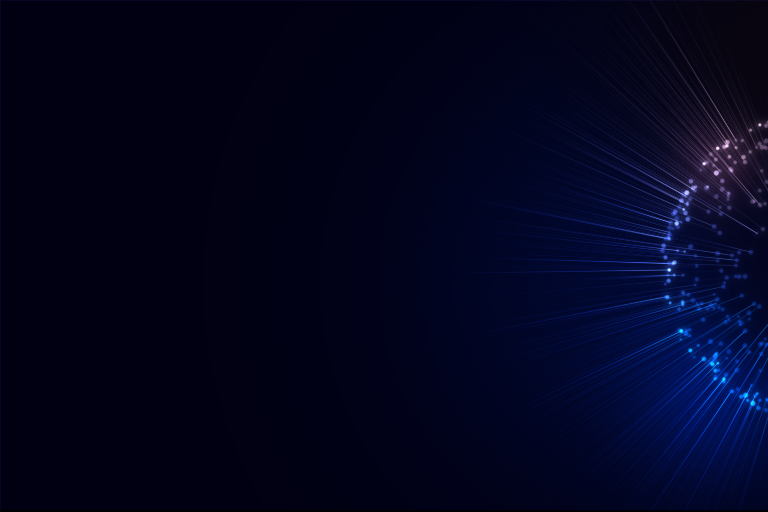
Write a WebGL 1 fragment shader that draws this background.

```glsl
precision highp float;
// A fan of glowing optical fibres bursting leftwards from a hub beyond the
// right edge, over navy. Each fibre is a thin ray with a bead at its inner tip;
// angular gradient noise adds faint streaks, and soft blobs tint the backdrop.

uniform vec2 u_resolution;

const vec2 HUB = vec2(1.590, 0.477);
const float SHELL = 0.301;
const float SPREAD = 1.36;
const int FIBRES = 240;

vec4 hash4(float n) {
  return fract(sin(n * vec4(12.99, 78.23, 39.35, 27.17) + 1.7) * 4375.85);
}

// One-dimensional gradient noise, roughly -0.5 to 0.5
float gradientNoise(float x) {
  float cell = floor(x);
  float f = x - cell;
  float left = (hash4(cell).x * 2.0 - 1.0) * f;
  float right = (hash4(cell + 1.0).x * 2.0 - 1.0) * (f - 1.0);
  return mix(left, right, f * f * (3.0 - 2.0 * f));
}

float bell(float x) {
  return exp(-x * x);
}

float blob(vec2 p, vec2 centre, float radius) {
  return bell(length(p - centre) / radius);
}

// Hue around the fan: blue below, indigo in the middle, dusty rose above
vec3 fanColor(float angle) {
  vec3 low = vec3(0.01, 0.20, 0.85);
  vec3 middle = vec3(0.11, 0.23, 0.82);
  vec3 high = vec3(0.56, 0.42, 0.60);
  vec3 color = mix(low, middle, smoothstep(-0.5, 0.0, angle));
  return mix(color, high, smoothstep(0.15, 0.95, angle));
}

vec3 tipColor(float angle) {
  vec3 color = mix(vec3(0.08, 0.80, 1.0), vec3(0.62, 0.74, 1.0),
                   smoothstep(-0.5, 0.1, angle));
  return mix(color, vec3(0.95, 0.84, 0.88), smoothstep(0.3, 1.0, angle));
}

// Fibres thin out just below the horizontal and at both ends of the fan
float fanDensity(float angle) {
  float gap = 1.0 - 0.85 * bell((angle + 0.11) / 0.08);
  float ends = smoothstep(-1.45, -1.0, angle) * (1.0 - 0.9 * smoothstep(0.95, 1.25, angle));
  return gap * ends;
}

vec3 backdrop(vec2 p) {
  vec3 color = vec3(0.002, 0.001, 0.070);
  color += vec3(0.0, 0.030, 0.115) * blob(p, vec2(1.25, 0.45), 0.46);
  color += vec3(0.0, 0.045, 0.19) * blob(p, vec2(1.40, 0.22), 0.16);
  color = mix(color, vec3(0.035, 0.020, 0.055), 0.9 * blob(p, vec2(1.52, 0.90), 0.30));
  color += vec3(0.13, 0.065, 0.075) * blob(p, vec2(1.405, 0.675), 0.085);
  float core = 1.0 - smoothstep(0.08, 0.27, length(p - HUB));
  return mix(color, vec3(0.015, 0.018, 0.11), 0.65 * core);
}

// Faint streaks filling the gaps between the fibres
vec3 streaks(float angle, float radius) {
  float fine = gradientNoise(angle * 85.0) + gradientNoise(angle * 210.0);
  float reach = smoothstep(0.18, 0.31, radius) * bell((radius - 0.29) / 0.23);
  return fanColor(angle) * max(fine, 0.0) * reach * fanDensity(angle) * 0.42;
}

// q is measured from the hub with x pointing left
vec3 fibre(vec2 q, float index, float pixel) {
  vec4 rnd = hash4(index);
  vec4 look = hash4(index + 311.0);
  float angle = SPREAD * (2.0 * (index + 3.0 * rnd.x - 1.0) / float(FIBRES) - 1.0);
  vec2 dir = vec2(cos(angle), sin(angle));
  float along = dot(q, dir);
  float across = q.x * dir.y - q.y * dir.x;
  float tip = SHELL - 0.012 * look.z - 0.17 * rnd.y * rnd.y;
  float onShell = smoothstep(0.23, 0.28, tip);

  // Ray fading outwards from its tip, longest near the horizontal
  float reach = mix(0.14, 0.46, rnd.z) * mix(0.75, 1.15, dir.x);
  float t = (along - tip) / reach;
  float fade = pow(clamp(1.0 - t, 0.0, 1.0), 1.6) * smoothstep(-0.02, 0.03, t);
  float width = max(0.0011, 0.55 * pixel);
  float strong = rnd.w * rnd.w * rnd.w * rnd.w;
  float power = (0.08 + 0.85 * strong) * fanDensity(angle) * mix(0.65, 1.0, onShell);
  vec3 tint = mix(fanColor(angle), tipColor(angle), 0.65 * bell(t / 0.25));
  vec3 light = tint * bell(across / width) * fade * power;

  // Bead with a small halo; only some on the shell shine brightly
  float d = length(vec2(along - tip, across));
  float size = mix(0.0024, 0.0048, look.x);
  float bead = 1.0 - smoothstep(size - pixel, size + pixel, d);
  float glow = 0.12 * bell(d / 0.010);
  float spark = onShell * look.y * look.y;
  vec3 beadTint = mix(fanColor(angle), tipColor(angle), 0.25 + 0.75 * spark);
  return light + beadTint * (bead + glow) * mix(0.30, 1.05, spark);
}

void main() {
  float pixel = 1.0 / u_resolution.y;
  vec2 p = gl_FragCoord.xy * pixel;
  vec2 q = vec2(HUB.x - p.x, p.y - HUB.y);
  float radius = length(q);
  vec3 color = backdrop(p);

  if (radius < 0.9) {
    color += streaks(atan(q.y, q.x), radius);
    for (int i = 0; i < FIBRES; i++) {
      color += fibre(q, float(i), pixel);
    }
  }

  // Thin frame: pale at the left and top, dark at the bottom
  float rim = 1.0 - smoothstep(0.001, 0.003, min(p.x, 1.0 - p.y));
  color += vec3(0.02, 0.02, 0.07) * rim;
  color *= smoothstep(0.001, 0.006, p.y);
  gl_FragColor = vec4(min(color, 1.0), 1.0);
}
```
